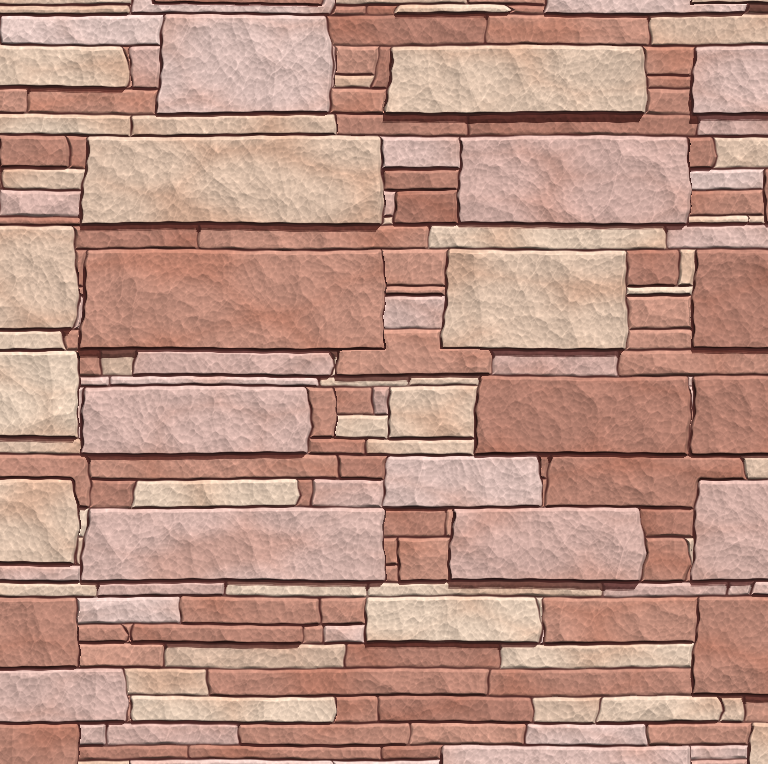
Give the GLSL for this texture, as a Shadertoy shader.

```glsl
// Stacked ledgestone wall of red and buff sandstone under a high sun.
// Thin strips fill uneven rows, larger blocks cover whole runs of rows,
// and a relief map built from cellular noise gives the light and shadows.

struct Stone {
    float edge;   // distance inward from the outline
    float rise;   // how far the face stands out
    float seed;
};

float hash(vec2 q) {
    vec3 a = fract(q.xyx * 0.1031);
    a += dot(a, a.yzx + 33.33);
    return fract((a.x + a.y) * a.z);
}

// Cellular noise: squared distance to the nearest scattered point
float cells(vec2 p) {
    vec2 base = floor(p);
    float nearest = 2.0;
    for (int y = -1; y <= 1; y++)
        for (int x = -1; x <= 1; x++) {
            vec2 cell = base + vec2(x, y);
            vec2 toPoint = cell + vec2(hash(cell), hash(cell + 57.3)) - p;
            nearest = min(nearest, dot(toPoint, toPoint));
        }
    return nearest;
}

float rowLine(float row) {
    return (row + 0.8 * (hash(vec2(row, 3.0)) - 0.5)) / 33.0;
}

float stripJoint(float column, float row) {
    return column + 0.55 * (hash(vec2(column, row + 41.0)) - 0.5);
}

// Either flush with the column side or well clear of it
float inset(float h) {
    return h < 0.5 ? 0.0 : 0.35 * h - 0.05;
}

// Positive inside a box with rounded corners
float insideBox(vec2 p, vec2 lo, vec2 hi) {
    float radius = 0.004;
    vec2 q = abs(p - 0.5 * (lo + hi)) - 0.5 * (hi - lo) + radius;
    return radius - length(max(q, 0.0)) - min(max(q.x, q.y), 0.0);
}

Stone findStone(vec2 p) {
    // Hand-cut, wavering outlines
    p += vec2(0.0016, 0.0011) * sin(p.yx * vec2(67.0, 17.0) + 2.0 * sin(p * 13.0));
    p += vec2(0.0007, 0.0004) * sin(p.yx * vec2(231.0, 127.0) + 2.0 * sin(p * 73.0));

    float row = floor(p.y * 33.0);
    if (p.y < rowLine(row)) row -= 1.0;
    else if (p.y >= rowLine(row + 1.0)) row += 1.0;

    // Thin strips
    float width = 0.16 + 0.20 * hash(vec2(row, 11.0));
    float start = 9.0 * hash(vec2(row, 23.0));
    float t = p.x / width + start;
    float column = floor(t);
    if (t < stripJoint(column, row)) column -= 1.0;
    else if (t >= stripJoint(column + 1.0, row)) column += 1.0;
    vec2 lo = vec2((stripJoint(column, row) - start) * width, rowLine(row));
    vec2 hi = vec2((stripJoint(column + 1.0, row) - start) * width, rowLine(row + 1.0));
    float seed = hash(vec2(column + 5.0, row + 71.0));
    Stone stone = Stone(insideBox(p, lo, hi), 0.002 + 0.007 * seed, seed);

    // Medium, then large blocks laid over the strips
    for (float size = 1.0; size < 2.5; size++) {
        float period = 1.0 + 2.0 * size;
        float span = 0.14 + 0.13 * size;
        float offset = 0.37 * size;
        column = floor(p.x / span + offset);
        float shift = floor(period * hash(vec2(column + 2.0, size * 19.0)));
        float band = floor((row + shift) / period);
        vec2 id = vec2(column * 7.0 + size * 31.0, band + 13.0);
        if (hash(id) > 0.95 - 0.1 * size) continue;
        float bottom = band * period - shift;
        float rows = period - 1.0 - step(0.65, hash(id + 3.7));
        vec2 sides = vec2(inset(hash(id + 9.1)), 1.0 - inset(hash(id + 17.9)));
        sides = (column - offset + sides) * span;
        lo = vec2(sides.x, rowLine(bottom));
        hi = vec2(sides.y, rowLine(bottom + rows));
        // Slanted ends
        float up = clamp((p.y - lo.y) / (hi.y - lo.y), 0.0, 1.0);
        lo.x += 0.012 * hash(id + 5.3) * up;
        hi.x -= 0.016 * hash(id + 7.9) * abs(up - 0.4);
        float inside = insideBox(p, lo, hi);
        seed = hash(id + 29.3);
        if (all(greaterThan(p, lo)) && all(lessThan(p, hi)))
            stone = Stone(inside, 0.003 + 0.005 * size + 0.005 * seed, seed);
        else
            stone.edge = min(stone.edge, -inside);
    }
    return stone;
}

float faceHeight(Stone stone) {
    return stone.rise * smoothstep(-0.001, 0.0045, stone.edge);
}

// Soft bevel plus split-rock roughness, different on every stone
float relief(vec2 p) {
    Stone stone = findStone(p);
    vec2 q = p + stone.seed * 7.0;
    q += 0.004 * sin(q.yx * 31.0 + 2.0 * sin(q * 19.0));
    float rough = 0.0085 * cells(q * vec2(23.0, 15.0))
                + 0.0026 * cells(q * vec2(70.0, 52.0))
                + 0.0010 * cells(q * 150.0);
    return 0.28 * faceHeight(stone) + rough * smoothstep(0.0, 0.005, stone.edge);
}

vec3 stoneColor(vec2 p, float seed) {
    float shade = fract(seed * 37.0);
    vec3 red = mix(vec3(0.65, 0.46, 0.40), vec3(0.75, 0.56, 0.49), shade);
    vec3 pink = mix(vec3(0.77, 0.63, 0.59), vec3(0.83, 0.73, 0.70), shade);
    vec3 buff = mix(vec3(0.78, 0.66, 0.58), vec3(0.85, 0.76, 0.68), shade);
    vec3 pale = mix(pink, buff, step(0.5, fract(seed * 91.0)));
    vec3 color = mix(red, pale, step(0.45, fract(seed * 13.0)));
    // Soft stains and sandy grain
    float stain = cells(p * vec2(8.0, 17.0) + seed * 50.0);
    color *= mix(vec3(1.02), vec3(0.98, 0.92, 0.89), smoothstep(0.05, 0.7, stain));
    return color * (0.97 + 0.13 * cells(p * 180.0));
}

void mainImage(out vec4 fragColor, in vec2 fragCoord) {
    vec2 p = fragCoord / iResolution.y;
    Stone stone = findStone(p);
    vec3 albedo = stoneColor(p, stone.seed);

    // Sunlight on the relief
    float h = relief(p);
    float e = 0.002;
    vec2 slope = vec2(relief(p + vec2(e, 0.0)), relief(p + vec2(0.0, e))) - h;
    vec3 normal = normalize(vec3(-0.7 * slope / e, 1.0));
    float sun = max(dot(normal, normalize(vec3(0.28, 0.7, 0.8))), 0.0);
    vec3 color = albedo * (0.42 + 0.83 * sun);

    // Shadows cast down and left by prouder stones
    float face = faceHeight(stone);
    float shadow = 0.0;
    for (float i = 1.0; i < 6.5; i++) {
        float reach = 0.0026 * i;
        float blocker = faceHeight(findStone(p + reach * vec2(0.35, 0.94)));
        shadow = max(shadow, smoothstep(0.0, 0.0025, blocker - face - 0.7 * reach));
    }
    color = mix(color, color * vec3(0.46, 0.35, 0.35), shadow);

    // Open joints, tight in places and dark in others
    float gap = 0.5 + 0.5 * sin(p.x * 37.0 + 3.0 * sin(p.y * 53.0) + 2.0 * sin(p.x * 17.0));
    float joint = 1.0 - smoothstep(0.0, 0.0018 + 0.0010 * gap, stone.edge);
    color = mix(color, vec3(0.30, 0.155, 0.145), (0.5 + 0.42 * gap) * joint);
    fragColor = vec4(color, 1.0);
}
```
